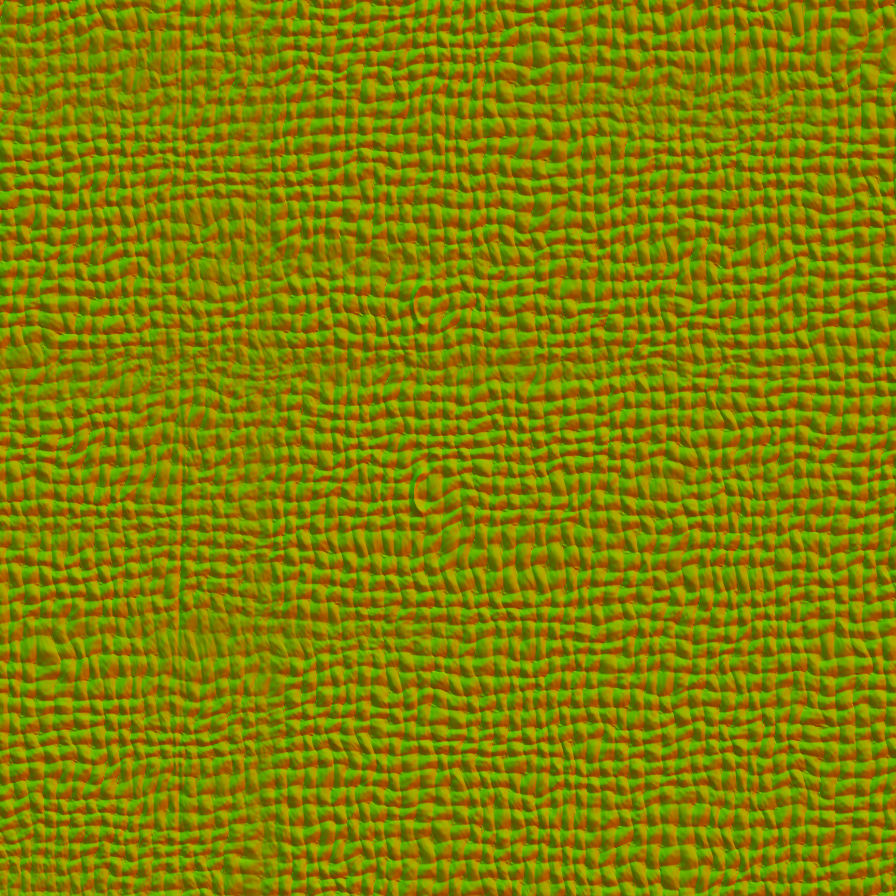
Give the GLSL for this texture map, as a WebGL 1 fragment shader.

```glsl
precision highp float;
// Normal map of a coarse, worn plain-weave burlap, slopes in red and green.

uniform vec2 u_resolution;

#define THREADS vec2(62.0, 52.0) // warp threads across, weft threads down
#define THREAD_HALF 0.43         // half width of a thread, in cells
#define BULGE 0.36               // roundness of a thread
#define CRIMP 0.24               // rise and fall over crossings
#define TWIST 0.12               // sideways sway at crossings
#define WANDER 0.60              // slow drift of the threads, in cells
#define GRAIN 0.17               // height of the loose fibres
#define WEAR 0.50                // flattening of the worn bands
#define CONTRAST 0.29            // strength of the slope colours
#define SAMPLE_STEP 0.0011       // distance between slope samples
#define PI 3.14159265

float hash(vec2 p) {
  vec3 q = fract(vec3(p.xyx) * 0.1031);
  q += dot(q, q.yzx + 33.33);
  return fract((q.x + q.y) * q.z);
}

float noise(vec2 p) {
  vec2 i = floor(p), f = fract(p);
  f = f * f * (3.0 - 2.0 * f);
  float low = mix(hash(i), hash(i + vec2(1.0, 0.0)), f.x);
  float high = mix(hash(i + vec2(0.0, 1.0)), hash(i + 1.0), f.x);
  return mix(low, high, f.y);
}

float bell(float x, float width) {
  float t = x / width;
  return exp(-t * t);
}

float smoothMax(float a, float b, float k) {
  float h = max(k - abs(a - b), 0.0) / k;
  return max(a, b) + 0.25 * h * h * k;
}

// One thread running along "along"; phase sets where it passes over.
float threadHeight(float along, float across, float phase, float seed) {
  float id = floor(across);
  float angle = PI * (along - 0.5 + id + phase);
  float slub = noise(vec2(along * 0.7 + seed, id * 7.3 + seed));
  float halfWidth = THREAD_HALF * (0.78 + 0.2 * hash(vec2(id, seed)) + 0.24 * slub);
  float sway = TWIST * sin(angle) * (phase > 0.5 ? -1.0 : 1.0);
  float d = (fract(across) - 0.5 - sway) / halfWidth;
  float profile = BULGE * max(1.0 - d * d, -0.25);
  return profile + CRIMP * cos(angle) + 0.22 * (slub - 0.5);
}

// Worn strip near the left and faint bands across the cloth.
float wornAmount(vec2 p) {
  float x = p.x + 0.02 * (noise(p * vec2(3.0, 18.0)) - 0.5);
  float strip = smoothstep(0.13, 0.17, x) * (1.0 - smoothstep(0.29, 0.32, x));
  float fold = bell(x - 0.295, 0.016);
  float bands = smoothstep(0.58, 0.85, noise(p * vec2(2.5, 17.0) + 5.0));
  return clamp(0.45 * strip + 0.6 * fold + 0.8 * bands, 0.0, 1.0);
}

// Two loose curls of yarn and a narrow upright crease.
float blemishHeight(vec2 p) {
  float h = 0.0;
  for (int k = 0; k < 2; k++) {
    vec2 q = p - vec2(0.474, 0.45 + 0.21 * float(k));
    float ring = length(q * vec2(1.8, 1.0)) - 0.022;
    h += 0.65 * bell(ring, 0.005) * (1.0 - smoothstep(-0.004, 0.008, q.x));
  }
  float bend = 0.006 * (noise(vec2(p.y * 14.0, 2.0)) - 0.5);
  float crease = bell(p.x - 0.202 + bend, 0.0028);
  return h - 0.3 * crease * noise(vec2(p.y * 9.0, 8.0));
}

float clothHeight(vec2 p) {
  // Drift at two scales, so that rows and columns waver.
  vec2 drift = vec2(noise(p * vec2(9.0, 5.0)), noise(p * vec2(5.0, 9.0) + 17.0)) - 0.5;
  vec2 ripple = vec2(noise(p * 27.0 + 31.0), noise(p * 27.0 + 53.0)) - 0.5;
  vec2 cell = p * THREADS + WANDER * (2.0 * drift + ripple);

  float weft = threadHeight(cell.x, cell.y, 0.0, 3.0);
  float warp = threadHeight(cell.y, cell.x, 1.0, 11.0);
  float weave = smoothMax(smoothMax(weft, warp, 0.08), -0.08, 0.12);

  float fibres = noise(cell * vec2(2.3, 3.1) + 7.0) - 0.5;
  fibres += 0.45 * (noise(cell * vec2(5.7, 4.9) + 19.0) - 0.5);
  return weave * (1.0 - WEAR * wornAmount(p)) + GRAIN * fibres + blemishHeight(p);
}

void main() {
  vec2 p = gl_FragCoord.xy / u_resolution;
  vec2 e = vec2(SAMPLE_STEP, 0.0);
  vec2 rise = vec2(clothHeight(p + e.xy) - clothHeight(p - e.xy),
                   clothHeight(p + e.yx) - clothHeight(p - e.yx));
  vec2 slope = -rise / (2.0 * SAMPLE_STEP * THREADS);
  vec2 tilt = slope / sqrt(1.0 + dot(slope, slope));
  vec2 colour = vec2(0.505) + CONTRAST * tilt;
  gl_FragColor = vec4(clamp(colour, 0.0, 1.0), 0.0, 1.0);
}
```
